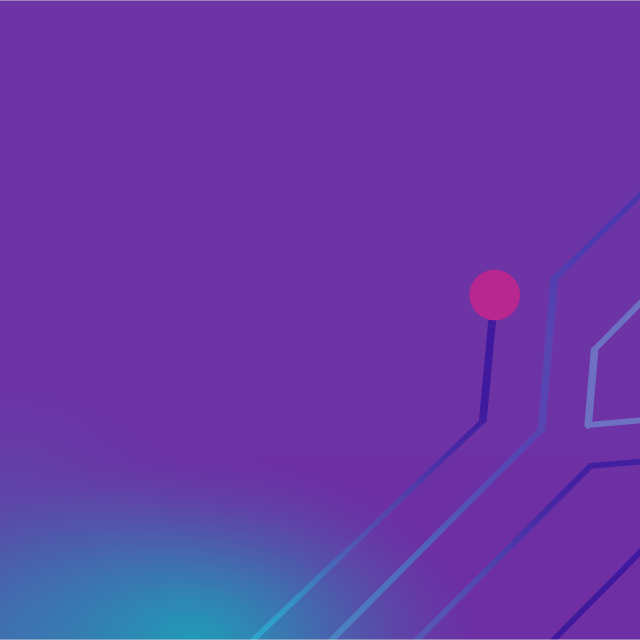
A WebGL 1 fragment shader for this background:

```glsl
precision highp float;
// Purple field with a teal glow at the lower left, crossed by bent circuit traces
// and one magenta node. Glows are elliptical falloffs; traces are distances to
// segments, coloured by height.
uniform vec2 u_resolution;

// Falloff from a soft peak at the centre to 0 at the elliptical rim.
float glow(vec2 p, vec2 centre, vec2 radius) {
  float t = clamp(1.0 - length((p - centre) / radius), 0.0, 1.0);
  return mix(pow(t, 1.3), smoothstep(0.0, 1.0, t), 0.5);
}

// Antialiased coverage from a signed distance.
float cover(float d) {
  return clamp(0.5 - d * u_resolution.y, 0.0, 1.0);
}

// Round-capped straight stroke.
float stroke(vec2 p, vec2 a, vec2 b, float width) {
  vec2 ab = b - a;
  float along = clamp(dot(p - a, ab) / dot(ab, ab), 0.0, 1.0);
  return cover(length(p - a - ab * along) - 0.5 * width);
}

void main() {
  vec2 p = gl_FragCoord.xy / u_resolution;

  // Background, slightly warmer low down, and its two overlapping glows
  vec3 purple = mix(vec3(0.428, 0.183, 0.640), vec3(0.427, 0.202, 0.650), smoothstep(0.1, 0.45, p.y));
  float core = glow(p, vec2(0.300, 0.0), vec2(0.46, 0.29));
  float side = 0.48 * glow(p, vec2(0.0), vec2(0.42, 0.42));
  float light = 1.0 - (1.0 - core) * (1.0 - side);
  vec3 color = mix(purple, vec3(0.13, 0.60, 0.72), light);

  // Trace ending in the node: indigo fading to cyan
  vec3 indigo = vec3(0.25, 0.10, 0.62);
  vec3 nodeTrace = mix(vec3(0.34, 0.28, 0.68), indigo, smoothstep(0.17, 0.38, p.y));
  nodeTrace = mix(vec3(0.18, 0.64, 0.80), nodeTrace, smoothstep(0.0, 0.20, p.y));
  float trace = stroke(p, vec2(0.770, 0.510), vec2(0.7545, 0.344), 0.0122);
  trace = max(trace, stroke(p, vec2(0.754, 0.342), vec2(0.385, -0.010), 0.0085));
  color = mix(color, nodeTrace, trace);

  // Long trace leaving at the right edge
  vec3 longTrace = mix(vec3(0.29, 0.52, 0.76), vec3(0.34, 0.27, 0.70), smoothstep(-0.05, 0.32, p.y));
  longTrace = mix(longTrace, vec3(0.29, 0.21, 0.68), smoothstep(0.45, 0.70, p.y));
  trace = stroke(p, vec2(1.010, 0.705), vec2(0.866, 0.564), 0.0090);
  trace = max(trace, stroke(p, vec2(0.866, 0.564), vec2(0.846, 0.329), 0.0118));
  trace = max(trace, stroke(p, vec2(0.846, 0.329), vec2(0.508, -0.010), 0.0095));
  color = mix(color, longTrace, trace);

  // Lower traces
  vec3 lowTrace = mix(vec3(0.34, 0.34, 0.71), vec3(0.26, 0.12, 0.63), smoothstep(0.0, 0.28, p.y));
  trace = stroke(p, vec2(1.010, 0.2795), vec2(0.923, 0.272), 0.0090);
  trace = max(trace, stroke(p, vec2(0.923, 0.272), vec2(0.641, -0.010), 0.0092));
  color = mix(color, lowTrace, trace);
  color = mix(color, indigo, stroke(p, vec2(1.010, 0.147), vec2(0.855, -0.010), 0.0090));

  // Pale open polygon at the right edge
  trace = stroke(p, vec2(1.010, 0.536), vec2(0.929, 0.454), 0.0092);
  trace = max(trace, stroke(p, vec2(0.929, 0.453), vec2(0.919, 0.336), 0.0118));
  trace = max(trace, stroke(p, vec2(0.919, 0.336), vec2(1.010, 0.344), 0.0092));
  color = mix(color, vec3(0.43, 0.44, 0.76), trace);

  // Magenta node
  float node = cover(length(p - vec2(0.773, 0.539)) - 0.0395);
  color = mix(color, vec3(0.72, 0.15, 0.56), node);

  // Faint pale rim along the top and bottom
  float rim = cover(min(p.y, 1.0 - p.y) - 0.0015);
  color = mix(color, vec3(0.85), 0.48 * rim);

  gl_FragColor = vec4(color, 1.0);
}
```
